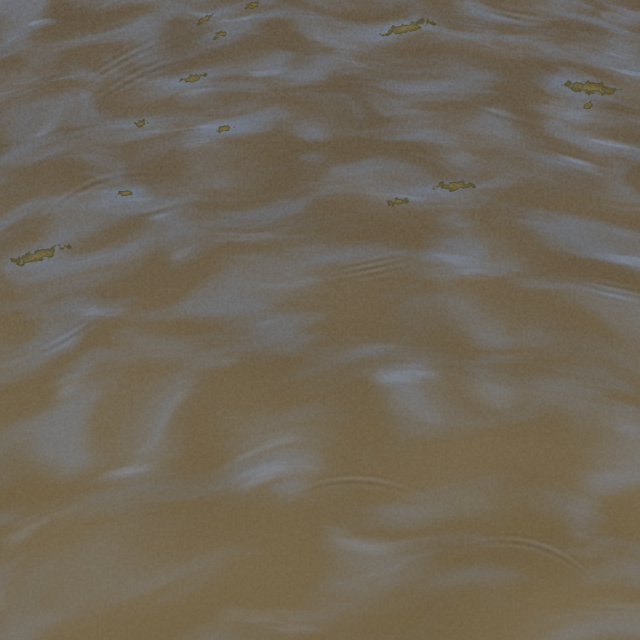
Write a Shadertoy shader that draws this texture.

```glsl
// Murky brown river water seen at a slant, with soft blue-grey sky reflections.
// Warped gradient noise on a receding plane forms the swell; small looped
// groups of ripples and drifting flecks, plus fine grain, lie on top.

vec2 hash22(vec2 p) {
    vec3 q = fract(p.xyx * vec3(0.1031, 0.1030, 0.0973));
    q += dot(q, q.yzx + 33.33);
    return fract((q.xx + q.yz) * q.zy);
}

float cornerSlope(vec2 cell, vec2 offset) {
    return dot(hash22(cell) * 2.0 - 1.0, offset);
}

float gradientNoise(vec2 p) {
    vec2 i = floor(p), f = p - i;
    vec2 u = f * f * f * (f * (f * 6.0 - 15.0) + 10.0);
    vec2 e = vec2(1.0, 0.0);
    return mix(mix(cornerSlope(i, f), cornerSlope(i + e, f - e), u.x),
               mix(cornerSlope(i + e.yx, f - e.yx), cornerSlope(i + 1.0, f - 1.0), u.x), u.y);
}

float fbm(vec2 p) {
    float sum = 0.0, amplitude = 1.0;
    for (int i = 0; i < 4; i++) {
        sum += amplitude * gradientNoise(p);
        p = mat2(1.7, 0.35, -0.5, 2.1) * p + 17.3;
        amplitude *= 0.46;
    }
    return sum;
}

vec2 rotate(vec2 p, float angle) {
    float c = cos(angle), s = sin(angle);
    return vec2(c * p.x + s * p.y, c * p.y - s * p.x);
}

// Water plane: crests climb to the right at the left side and level off
vec2 waterPlane(vec2 uv) {
    float tilt = mix(0.42, 0.2, uv.y);
    float y = uv.y - tilt * uv.x + 0.24 * uv.x * uv.x;
    float depth = 1.0 / (2.0 - y);
    return vec2((uv.x - 0.5) * depth * 10.0, depth * 32.0) + 40.0;
}

void mainImage(out vec4 fragColor, in vec2 fragCoord) {
    vec2 uv = fragCoord / iResolution.y;

    // Swell and the sharper streaks of light along its crests
    vec2 p = waterPlane(uv);
    vec2 warp = vec2(gradientNoise(p * 0.6 + 5.0), gradientNoise(p * 0.7 + 31.0));
    p += warp * vec2(0.9, 1.1);
    float swell = fbm(p);
    float streak = fbm(p * vec2(0.9, 1.7) + 63.0);
    float glint = smoothstep(0.12, 0.6, streak) * smoothstep(-0.2, 0.35, swell);
    float haze = 0.2 * (uv.y - 0.45) + 0.12 * exp(-dot(uv - vec2(0.0, 0.6), uv - vec2(0.0, 0.6)) * 14.0);
    float sky = smoothstep(-0.28, 0.6, swell + haze) * 0.8 + glint * 0.4;
    float light = glint * 0.045 + 0.035 * gradientNoise(p * vec2(0.8, 0.6) + 90.0);

    // Groups of thin curved ripples
    for (int i = 0; i < 12; i++) {
        vec2 place = hash22(vec2(float(i) + 3.0, 11.0));
        vec2 shape = hash22(vec2(float(i) + 3.0, 47.0));
        vec2 q = rotate(uv - place, mix(0.65, -0.4, place.x) + 0.3 * (shape.y - 0.5));
        q.y += (shape.x - 0.3) * 4.0 * q.x * q.x;
        vec2 reach = q / vec2(0.035 + 0.04 * shape.x, 0.008 + 0.008 * shape.y);
        float envelope = exp(-dot(reach, reach));
        light += 0.035 * envelope * sin(q.y * mix(420.0, 640.0, shape.y) + warp.x * 3.0);
        sky += 0.18 * envelope;
    }

    // Ragged drifting flecks, each in a pale patch of reflected sky
    float fleck = 0.0, rim = 0.0;
    float ragged = gradientNoise(uv * 95.0) + 0.6 * gradientNoise(uv * 190.0);
    for (int i = 0; i < 13; i++) {
        vec2 place = hash22(vec2(float(i) + 21.0, 5.0));
        vec2 shape = hash22(vec2(float(i) + 21.0, 73.0));
        place.y = 0.3 + 0.7 * sqrt(place.y);
        vec2 q = rotate(uv - place, mix(0.5, -0.2, shape.y));
        float size = 0.012 + 0.032 * pow(shape.x, 4.0);
        float d = length(q / vec2(size, 0.003 + size * 0.13)) + ragged * 1.1;
        float body = 1.0 - smoothstep(0.65, 1.15, d);
        fleck = max(fleck, body);
        rim = max(rim, body * smoothstep(0.3, 0.75, d));
        vec2 halo = q / vec2(0.03 + size * 1.5, 0.013);
        sky += 0.32 * exp(-dot(halo, halo));
    }
    sky = clamp(sky, 0.0, 1.05);

    // Silty body colour, warmer and lighter toward the viewer
    vec3 mud = mix(vec3(0.455, 0.395, 0.285), vec3(0.395, 0.345, 0.275), smoothstep(0.1, 0.95, uv.y));
    vec3 skyTint = mix(vec3(0.47, 0.465, 0.465), vec3(0.435, 0.455, 0.495), smoothstep(0.0, 0.7, uv.y));
    vec3 color = mix(mud, skyTint, sky) + light * vec3(0.95, 1.0, 1.08);

    vec3 olive = vec3(0.45, 0.40, 0.22) + 0.14 * ragged;
    color = mix(color, olive, fleck * 0.8);
    color = mix(color, vec3(0.25, 0.24, 0.17), rim * 0.55);

    // Fine grain, a little stronger in the distance
    float grain = gradientNoise(uv * 240.0) + 0.6 * gradientNoise(uv * 120.0 + 9.0);
    color += grain * mix(0.022, 0.038, uv.y);

    fragColor = vec4(color, 1.0);
}
```
